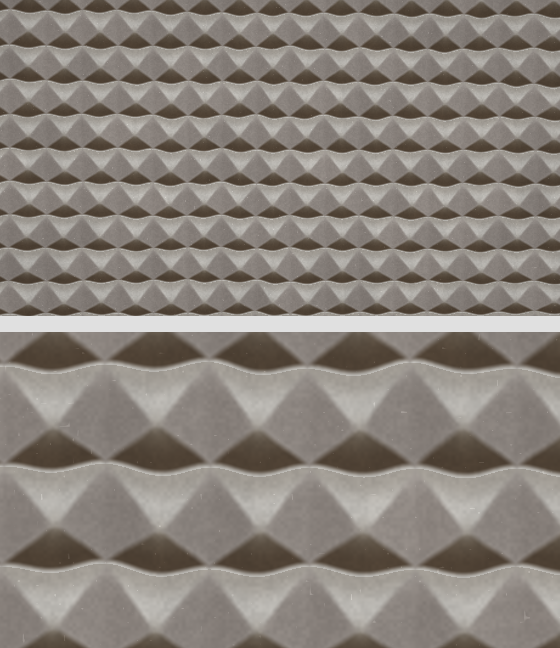
Top: the whole. Bottom: its middle third, enlarged.
This texture is drawn by a WebGL 2 fragment shader. Its source:

```glsl
#version 300 es
precision highp float;

uniform vec2 u_resolution;
out vec4 outColor;

// Lattice, in units of the canvas height
const vec2 FIRST_PEAK = vec2(0.919, 0.033);  // from the top left
const float COLUMN_PITCH = 0.1082;
const float COLUMN_SPREAD = 0.0004;          // wider columns at the sides
const vec2 ROW_RATE = vec2(8.937, 0.471);    // linear and quadratic terms
const float ROW_TILT = 0.010;
const float WAIST_TOP = 0.47;
const float WAIST_BOTTOM = 0.58;
const float SCALLOP = 0.09;
const float WARP = 0.09;
const float EDGE = 0.055;
const float LEAN = 0.012;

// Foam colours
const vec3 SHADOW_DEEP = vec3(0.30, 0.25, 0.20);
const vec3 SHADOW_SOFT = vec3(0.38, 0.34, 0.29);
const vec3 FACE_DIM = vec3(0.49, 0.46, 0.44);
const vec3 FACE_LIT = vec3(0.58, 0.555, 0.535);
const vec3 SLOPE_MID = vec3(0.62, 0.60, 0.57);
const vec3 SLOPE_BRIGHT = vec3(0.72, 0.71, 0.69);

const float GRAIN_SCALE = 260.0;
const float GRAIN_AMOUNT = 0.10;
const float TILE_VARIATION = 0.035;
const float VIGNETTE = 0.09;

float hash(vec2 p) {
    vec3 q = fract(vec3(p.xyx) * 0.1031);
    q += dot(q, q.yzx + 33.33);
    return fract((q.x + q.y) * q.z);
}

float noise(vec2 p) {
    vec2 i = floor(p), f = fract(p);
    f = f * f * (3.0 - 2.0 * f);
    return mix(mix(hash(i), hash(i + vec2(1, 0)), f.x),
               mix(hash(i + vec2(0, 1)), hash(i + vec2(1, 1)), f.x), f.y);
}

// Canvas position to columns and rows, with whole numbers at the peaks
vec2 lattice(vec2 p) {
    float fromTop = 1.0 - p.y;
    float u = (p.x - FIRST_PEAK.x) / COLUMN_PITCH;
    u *= 1.0 - COLUMN_SPREAD * u * u;
    float t = fromTop - FIRST_PEAK.y - ROW_TILT * p.x * p.y;
    vec2 grid = vec2(u, t * (ROW_RATE.x + ROW_RATE.y * t));
    vec2 wobble = vec2(noise(grid * 0.9 + 40.0), noise(grid * 0.9 + 90.0)) - 0.5;
    return grid + WARP * wobble;
}

vec3 foam(vec2 grid, float waist) {
    float column = round(grid.x);
    float x = grid.x - column;
    float side = abs(x);
    float row = grid.y - SCALLOP * (0.5 - 0.5 * cos(6.28318 * x));
    float down = fract(row);
    float tile = hash(vec2(column, floor(row)) + 60.0) - 0.5;

    // Rising slope between peaks, then the shaded underside
    float halfWidth = 0.5 * min(down / waist, (1.0 - down) / (1.0 - waist));
    float gap = side - halfWidth;
    vec3 slope = mix(SLOPE_MID, SLOPE_BRIGHT, smoothstep(0.03, 0.32, down));
    float depth = smoothstep(waist, 0.88, down);
    vec3 shadow = mix(SHADOW_SOFT, SHADOW_DEEP, depth);
    float shade = smoothstep(waist - EDGE, waist + EDGE, down)
                * (1.0 - smoothstep(1.0 - 1.3 * EDGE, 1.0, down));
    vec3 color = mix(slope, shadow, shade);

    // Diamond face, split by a soft vertical ridge
    float ridge = LEAN * column * (1.0 - down);
    float lit = 0.56 - 0.28 * smoothstep(-0.10, 0.10, x - ridge);
    lit += 0.55 * (1.0 - smoothstep(0.0, 0.35, down));
    lit += 0.30 * smoothstep(-0.14, 0.0, gap);
    vec3 face = mix(FACE_DIM, FACE_LIT, lit);
    color = mix(color, face, smoothstep(EDGE, -EDGE, gap + 0.012));

    // Pale worn crest where neighbouring bases meet
    vec2 saddle = vec2((side - 0.5) * 1.2, down - waist + 0.03);
    color = mix(color, SLOPE_MID, 0.65 * exp(-110.0 * dot(saddle, saddle)));
    float inside = smoothstep(0.5, 0.38, side) * smoothstep(0.0, 0.12, down)
                 * smoothstep(1.0, 0.88, down);
    return color * (1.0 + 2.0 * TILE_VARIATION * tile * inside);
}

void main() {
    vec2 p = gl_FragCoord.xy / u_resolution.y;
    vec2 screen = gl_FragCoord.xy / u_resolution;
    float waist = mix(WAIST_BOTTOM, WAIST_TOP, screen.y);
    vec3 color = foam(lattice(p), waist);

    // Porous grain and sparse bright flecks
    float grain = 0.65 * noise(p * GRAIN_SCALE)
                + 0.35 * noise(p * GRAIN_SCALE * 0.43 + 17.0) - 0.5;
    color *= 1.0 + GRAIN_AMOUNT * grain;
    color += 0.09 * smoothstep(0.94, 1.0, noise(p * GRAIN_SCALE * 0.8 + 71.0));

    // Gentle fall of light towards the corners
    vec2 fromCentre = screen - 0.5;
    color *= 1.02 - VIGNETTE * 2.0 * dot(fromCentre, fromCentre);
    outColor = vec4(clamp(color, 0.0, 1.0), 1.0);
}
```
